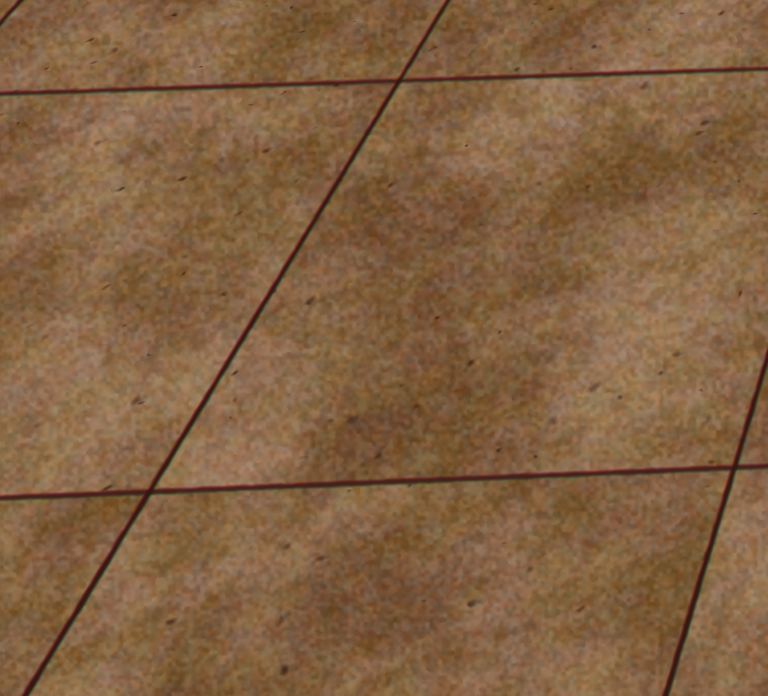
A WebGL 2 fragment shader for this texture:

```glsl
#version 300 es
precision highp float;

uniform vec2 u_resolution;
out vec4 outColor;

// Floor perspective, in units of canvas height
const vec2 VANISH = vec2(1.8640, 3.006);
const vec2 TILE_STEP = vec2(0.306, 0.2134);
const float COLUMN_START = 0.302;
const float ROW_START = 0.8650;
const float ROW_TILT = 0.0326;

// Joints, widening towards the viewer
const float JOINT_HALF = 0.0014;
const float JOINT_SOFT = 0.0029;
const vec3 FRINGE = vec3(0.0008, -0.0006, 0.0);
const vec3 COLUMN_JOINT = vec3(0.19, 0.09, 0.07);
const vec3 ROW_JOINT = vec3(0.25, 0.12, 0.10);

// Stone
const vec3 BROWN = vec3(0.438, 0.305, 0.180);
const vec3 CREAM = vec3(0.605, 0.475, 0.350);
const vec3 OCHRE_SHIFT = vec3(-0.005, 0.010, -0.040);
const vec3 PIT_COLOR = vec3(0.27, 0.17, 0.12);
const float CLOUD_SCALE = 2.9;
const float PIT_SCALE = 17.0;
const float PIT_SHARE = 0.15;
const float GRAIN_SCALE = 170.0;
const float GRAIN = 0.115;

vec3 hash3(vec2 p) {
    vec3 q = fract(p.xyx * vec3(0.1031, 0.1030, 0.0973));
    q += dot(q, q.yzx + 33.33);
    return fract((q.xxy + q.yzz) * q.zyx);
}

// Smooth cellular noise: jittered cell values blended by distance
float cellNoise(vec2 p) {
    vec2 cell = floor(p), f = p - cell;
    float sum = 0.0005, weight = 0.001;
    for (int j = -1; j <= 1; j++)
    for (int i = -1; i <= 1; i++) {
        vec2 o = vec2(i, j);
        vec3 h = hash3(cell + o);
        float k = 1.0 - smoothstep(0.0, 1.15, length(o + 0.15 + 0.7 * h.xy - f));
        sum += k * h.z;
        weight += k;
    }
    return sum / weight;
}

float clouds(vec2 p) {
    const mat2 TURN = mat2(0.8, 0.6, -0.6, 0.8);
    float sum = 0.0, amp = 0.30;
    for (int i = 0; i < 6; i++) {
        sum += amp * cellNoise(p);
        p = TURN * p * 2.0 + 17.3;
        amp *= 0.76;
    }
    return sum;
}

// Sparse soft pits of varied size and depth
float pits(vec2 p) {
    vec2 cell = floor(p), f = p - cell;
    float depth = 0.0;
    for (int j = -1; j <= 1; j++)
    for (int i = -1; i <= 1; i++) {
        vec2 o = vec2(i, j);
        vec3 h = hash3(cell + o + 71.0);
        vec3 shape = hash3(cell + o + 213.0);
        float radius = mix(0.11, 0.27, shape.x * shape.x);
        float d = length((o + h.xy - f) * vec2(1.0, mix(0.7, 1.3, shape.y)));
        float pit = 1.0 - smoothstep(0.0, radius, d);
        depth = max(depth, pit * step(h.z, PIT_SHARE) * mix(0.3, 0.95, shape.z));
    }
    return depth;
}

// Joint cover per colour channel, with a slight lens fringe
vec3 joint(float coord, float side, float halfWidth, float pixel) {
    float slope = length(vec2(dFdx(coord), dFdy(coord))) / pixel;
    float d = side * (fract(coord + 0.5) - 0.5) / slope;
    float soft = max(JOINT_SOFT, pixel);
    return 1.0 - smoothstep(halfWidth - soft, halfWidth + soft, abs(vec3(d) - FRINGE));
}

void main() {
    float pixel = 1.0 / u_resolution.y;
    vec2 p = gl_FragCoord.xy * pixel;

    // Project the canvas onto the tiled floor
    float depth = VANISH.y - p.y;
    vec2 tile = vec2((VANISH.x - p.x) / depth - COLUMN_START,
                     (ROW_START - p.y + ROW_TILT * p.x) / depth) / TILE_STEP;
    vec3 seed = hash3(floor(tile) + 9.0);
    vec2 stone = tile + seed.xy * 40.0;

    // Mottled stone, shifted in tone from tile to tile
    float tone = clouds(stone * CLOUD_SCALE) + 0.02 * (seed.z - 0.5);
    vec3 color = mix(BROWN, CREAM, smoothstep(0.26, 0.74, tone));
    float ochre = 0.4 * cellNoise(stone * 9.0 + 31.0) + 0.6 * cellNoise(stone * 34.0 + 5.0);
    color += OCHRE_SHIFT * (smoothstep(0.25, 0.75, ochre) - 0.5);

    // Pits with ragged outlines
    float ragged = cellNoise(stone * 60.0) - 0.5;
    color = mix(color, PIT_COLOR, pits((stone + 0.012 * ragged) * PIT_SCALE));

    // Fine grain, partly coloured
    float grain = cellNoise(p * GRAIN_SCALE) - 0.5;
    float tint = cellNoise(p * GRAIN_SCALE * 0.6 + 50.0) - 0.5;
    color += GRAIN * (grain + tint * vec3(0.35, -0.25, -0.6));

    // Joints, slightly uneven in width
    float halfWidth = JOINT_HALF * depth * (1.0 + 0.35 * ragged);
    color = mix(color, ROW_JOINT, 0.95 * joint(tile.y, 1.0, halfWidth, pixel));
    color = mix(color, COLUMN_JOINT, 0.97 * joint(tile.x, -1.0, halfWidth, pixel));

    outColor = vec4(clamp(color, 0.0, 1.0), 1.0);
}
```
